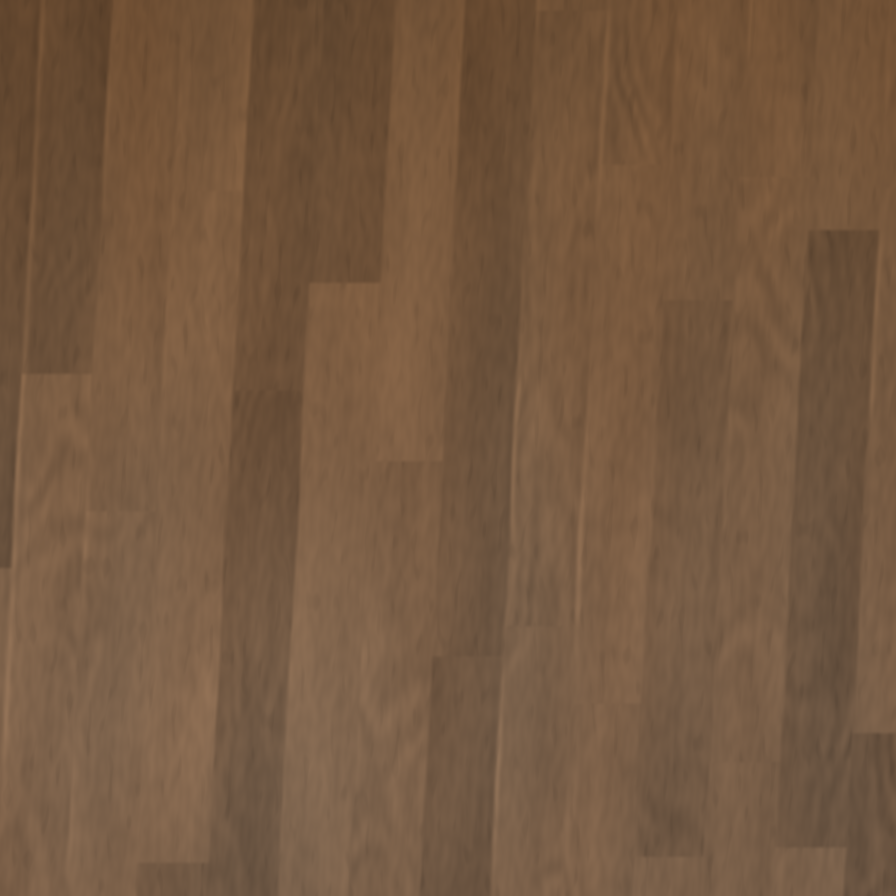
Reproduce this texture procedurally as a Shadertoy shader.

```glsl
// Oak strip floor: slightly slanted vertical boards with soft grain under dim light
const float TAU = 6.2831853;
const float BOARD_WIDTH = 0.079;
const float SLANT = 0.052;
const vec3 WARM_FAR = vec3(0.450, 0.323, 0.212);
const vec3 PALE_NEAR = vec3(0.488, 0.382, 0.292);

float hash(vec2 p) {
    vec3 q = fract(p.xyx * vec3(0.1031, 0.1030, 0.0973));
    q += dot(q, q.yzx + 33.33);
    return fract((q.x + q.y) * q.z);
}

vec2 gradient(vec2 cell) {
    float angle = TAU * hash(cell + 57.0);
    return vec2(cos(angle), sin(angle));
}

// Gradient noise, roughly -0.7 to 0.7
float noise(vec2 p) {
    vec2 i = floor(p), f = p - i;
    vec2 u = f * f * f * (f * (f * 6.0 - 15.0) + 10.0);
    vec2 e = vec2(1.0, 0.0);
    float low = mix(dot(gradient(i), f), dot(gradient(i + e), f - e), u.x);
    float high = mix(dot(gradient(i + e.yx), f - e.yx),
                     dot(gradient(i + 1.0), f - 1.0), u.x);
    return mix(low, high, u.y);
}

// Growth rings: contour lines of stretched noise form arches and wavy streaks
float ringGrain(vec2 p, float arching) {
    float sway = 0.45 * noise(p * vec2(26.0, 16.0));
    float field = 4.2 * noise(p * vec2(12.0, 4.2)) + 15.0 * p.x + sway;
    float rings = sin(TAU * field);
    float patchy = smoothstep(-0.3, 0.35, noise(p * vec2(11.0, 5.0) + 31.0));
    return rings * arching * mix(0.15, 1.0, patchy);
}

// Straight fibres, broad stains and short pores
float fibreGrain(vec2 p) {
    float fibres = 0.045 * noise(p * vec2(85.0, 6.0));
    float stains = 0.085 * noise(p * vec2(20.0, 4.5) + 11.0);
    float pores = 0.060 * noise(p * vec2(140.0, 42.0) + 23.0);
    float flecks = smoothstep(0.22, 0.5, noise(p * vec2(110.0, 28.0) + 47.0));
    return fibres + stains + pores - 0.045 * flecks;
}

// Brightness of one board, chosen by its column and row
float boardTone(vec2 p, vec2 id) {
    float pick = hash(id + 7.0);
    float dark = smoothstep(0.24, 0.12, pick);
    float base = 1.0 + 0.05 * (pick - 0.5) - 0.10 * dark;
    float arching = 0.008 + 0.034 * smoothstep(0.4, 0.9, hash(id + 19.0));
    vec2 q = p + 40.0 * vec2(hash(id + 3.0), hash(id + 5.0));
    return base + ringGrain(q, arching) + fibreGrain(q);
}

// Blend the two boards that meet nearest to this height in a column
float columnTone(vec2 p, float column) {
    float span = mix(0.60, 0.95, hash(vec2(column, 71.0)));
    float along = p.y / span + 5.0 * hash(vec2(column, 83.0));
    float joint = floor(along + 0.5);
    float dist = (along - joint) * span;
    float blend = smoothstep(-0.003, 0.003, dist);
    float lower = boardTone(p, vec2(column, joint - 1.0));
    float upper = boardTone(p, vec2(column, joint));
    return mix(lower, upper, blend);
}

// Long seams: a pale worn edge beside a faint shadow, both broken along the length
float seamTone(float dist, float seam, float y) {
    float strength = smoothstep(0.35, 0.95, hash(vec2(seam, 97.0)));
    float wear = smoothstep(-0.15, 0.4, noise(vec2(seam * 7.3, y * 4.0)));
    float pale = exp(-pow((dist - 0.002) / 0.0035, 2.0));
    float shadow = exp(-pow((dist + 0.004) / 0.004, 2.0));
    return strength * wear * (0.14 * pale - 0.05 * shadow);
}

float floorTone(vec2 p) {
    float across = p.x / BOARD_WIDTH;
    float bend = 0.03 * noise(vec2(floor(across + 0.5) * 3.7, p.y * 6.0));
    float seam = floor(across + 0.5);
    float dist = (across - seam + bend) * BOARD_WIDTH;
    float blend = smoothstep(-0.003, 0.003, dist);
    float left = columnTone(p, seam - 1.0);
    float right = columnTone(p, seam);
    return mix(left, right, blend) + seamTone(dist, seam, p.y);
}

// Warm and dim at the far end, pale and greyer near the viewer
vec3 roomLight(vec2 uv) {
    vec3 tint = mix(PALE_NEAR, WARM_FAR, smoothstep(0.1, 1.1, uv.y));
    vec2 offset = uv - vec2(0.35, 0.45);
    float glow = exp(-3.0 * dot(offset, offset));
    float cloud = 0.06 * noise(uv * 3.0 + 4.0);
    return tint * (0.955 + 0.085 * glow + cloud);
}

void mainImage(out vec4 fragColor, in vec2 fragCoord) {
    vec2 uv = fragCoord / iResolution.xy;
    vec2 p = vec2(uv.x - SLANT * (uv.y - 0.5) - 0.02, uv.y);
    vec3 color = roomLight(uv) * floorTone(p + vec2(2.0 * BOARD_WIDTH, 0.0));

    // Gentle drift between red and olive wood
    float warmth = 0.016 * noise(vec2(p.x * 9.0, uv.y * 2.0) + 0.37);
    color += warmth * vec3(1.0, 0.0, -0.6);
    fragColor = vec4(clamp(color, 0.0, 1.0), 1.0);
}
```
